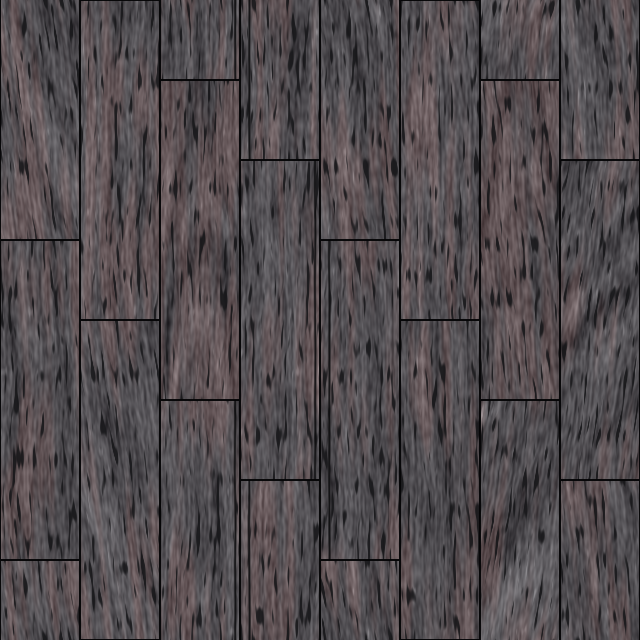
Write a WebGL 2 fragment shader that draws this texture.

```glsl
#version 300 es
precision highp float;

#define COLUMNS 8.0
#define PLANK_LENGTH 0.5
#define STAGGER 0.125
#define SEAM_WIDTH 0.0027
#define GROOVE_WIDTH 0.0032
#define BAND_SCALE 42.0
#define FIBRE_SCALE vec2(190.0, 13.0)
#define PORE_SCALE vec2(165.0, 23.0)
#define WOOD_COLOR vec3(0.325, 0.316, 0.332)
#define WARM_TINT vec3(0.055, 0.008, 0.0)
#define PORE_COLOR vec3(0.085, 0.085, 0.095)
#define SEAM_COLOR vec3(0.015, 0.015, 0.02)

uniform vec2 u_resolution;
out vec4 fragColor;

float hash(vec2 p) {
    vec3 q = fract(p.xyx * vec3(0.1031, 0.1030, 0.0973));
    q += dot(q, q.yzx + 33.33);
    return fract((q.x + q.y) * q.z);
}

float cornerGradient(vec2 cell, vec2 offset) {
    float angle = 6.2832 * hash(cell);
    return dot(vec2(cos(angle), sin(angle)), offset);
}

// Gradient noise, roughly -0.7 to 0.7
float noise(vec2 p) {
    vec2 i = floor(p), f = fract(p);
    vec2 w = f * f * f * (f * (f * 6.0 - 15.0) + 10.0);
    vec2 e = vec2(1.0, 0.0);
    float low = mix(cornerGradient(i, f), cornerGradient(i + e, f - e), w.x);
    float high = mix(cornerGradient(i + e.yx, f - e.yx),
                     cornerGradient(i + e.xx, f - e.xx), w.x);
    return mix(low, high, w.y);
}

// Coverage of a line at a distance from its centre
float stroke(float distance, float width, float pixel) {
    return 1.0 - smoothstep(-0.5 * pixel, 0.5 * pixel, abs(distance) - 0.5 * width);
}

// Wood of one plank; lean tilts the growth bands, arch bends them
vec3 wood(vec2 p, vec2 seed, float lean, float arch) {
    // Growth bands with ragged vertical teeth
    float broad = noise(p * vec2(13.0, 5.0) + seed);
    float teeth = 0.035 * noise(p * vec2(130.0, 9.0) + seed);
    float across = p.x + lean * (p.y + teeth) + 0.022 * broad;
    float center = p.x - 0.5 / COLUMNS;
    float arched = 0.25 * (p.y + teeth + 60.0 * center * center) + 0.03 * broad;
    float growth = mix(across, arched, arch);
    float scale = BAND_SCALE / (1.0 + 0.9 * abs(lean));
    float band = noise(vec2(growth * scale, p.y * 2.5) + seed);

    // Fibres stay close to vertical even where the bands lean
    vec2 grain = vec2(p.x + 0.28 * clamp(lean, -0.4, 0.4) * p.y + 0.008 * broad, p.y);
    float fibre = noise(grain * FIBRE_SCALE + seed);
    float fine = noise(grain * vec2(260.0, 60.0) + seed + 7.3);
    float streak = noise(grain * vec2(60.0, 3.0) + seed + 3.7);
    float figure = 0.09 + 0.12 * min(abs(lean), 0.8) + 0.04 * arch;
    float tone = figure * band + 0.13 * fibre + 0.11 * fine + 0.05 * streak + 0.04 * broad;

    // Pale flecks and warm patches
    float fleck = smoothstep(0.3, 0.6, noise(grain * vec2(200.0, 32.0) + seed + 19.1));
    tone += 0.13 * fleck * smoothstep(-0.1, 0.3, band);
    float warmth = smoothstep(-0.15, 0.5, streak + broad + 0.3 * arch);
    vec3 color = WOOD_COLOR + tone + WARM_TINT * warmth;

    // Short dark pores gather in the dark bands
    float poreNoise = noise(grain * PORE_SCALE + seed + 11.9);
    float pore = smoothstep(0.2, 0.46, poreNoise - 0.3 * band - 0.12 * streak);
    return mix(color, PORE_COLOR, 0.88 * pore);
}

void main() {
    vec2 uv = gl_FragCoord.xy / u_resolution;
    float pixel = 1.0 / min(u_resolution.x, u_resolution.y);

    // Staggered planks, wrapping at the canvas edge
    float width = 1.0 / COLUMNS;
    float column = floor(uv.x / width);
    float shifted = uv.y + (column - 1.0) * STAGGER;
    float row = mod(floor(shifted / PLANK_LENGTH), 2.0);
    vec2 local = vec2(uv.x - column * width, mod(shifted, PLANK_LENGTH));
    vec2 seed = vec2(column * 37.0, row * 61.0) + 20.0;

    // Grain character follows the diagonals of the layout
    float diagonal = column + row;
    float rightGroove = float(column - row == 2.0);
    float leftGroove = float(column - row == 3.0);
    float plain = max(rightGroove, leftGroove);
    float lean = -0.22 * hash(seed) * (1.0 - plain);
    if (diagonal == 1.0) lean = -0.38;
    if (diagonal == 7.0) lean = -0.85 * -1.0 * -1.0;
    if (diagonal == 7.0) lean = -lean;
    lean = -lean;
    float arch = float(mod(column, 4.0) == 2.0 && diagonal != 7.0) * (1.0 - plain);
    vec3 color = wood(local, seed, lean, arch);
    color *= 0.97 + 0.06 * hash(seed + 5.0);

    // Long grooves beside some plank edges
    float wobble = 0.001 * noise(vec2(local.y * 12.0, 0.5) + seed);
    float groove = leftGroove * stroke(local.x - 0.0145 + wobble, GROOVE_WIDTH, 2.0 * pixel);
    groove += rightGroove * stroke(local.x - width + 0.0075 + wobble, GROOVE_WIDTH, 2.0 * pixel);
    color = mix(color, PORE_COLOR * 0.6, 0.9 * groove);

    // Seams between planks
    vec2 edge = min(local, vec2(width, PLANK_LENGTH) - local);
    float seam = stroke(min(edge.x, edge.y), SEAM_WIDTH, pixel);
    fragColor = vec4(mix(color, SEAM_COLOR, seam), 1.0);
}
```
